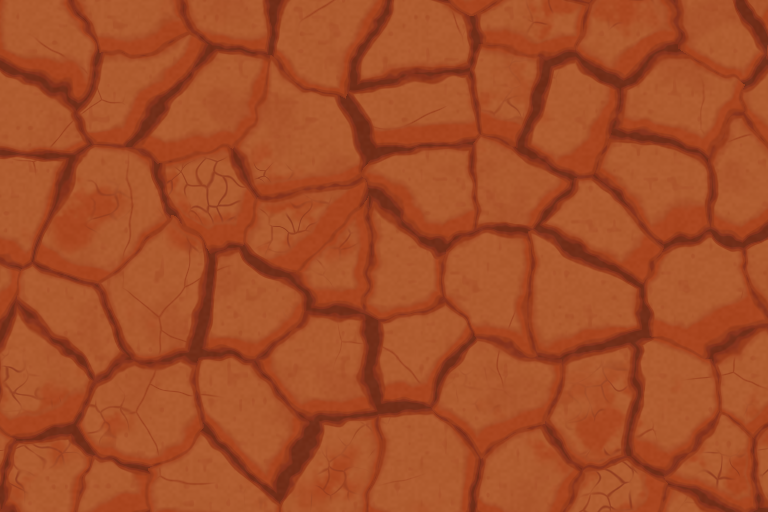
Give the GLSL for this texture, as a WebGL 2 fragment shader.

```glsl
#version 300 es
precision highp float;

uniform vec2 u_resolution;
out vec4 fragColor;

#define CLAY  vec3(0.685, 0.355, 0.182)
#define SHADE vec3(0.650, 0.300, 0.150)
#define RUST  vec3(0.660, 0.268, 0.118)
#define UMBER vec3(0.600, 0.240, 0.110)
#define DARK  vec3(0.530, 0.200, 0.110)
#define DEEP  vec3(0.450, 0.180, 0.095)
#define PLATES 5.4    // plates per canvas height
#define CRACK 0.0095  // mean half width of a crack
#define BANK 0.016    // mean width of the rusty slope
#define HAIR 0.0012   // half width of a hairline
#define CRUMBS 25.0   // crumbs per canvas height
#define GRAIN 0.022

float hash(vec2 p) {
    return fract(sin(dot(p, vec2(127.1, 311.7))) * 43758.5453);
}

float noise(vec2 p) {
    vec2 i = floor(p), f = fract(p);
    f = f * f * (3.0 - 2.0 * f);
    return mix(mix(hash(i), hash(i + vec2(1, 0)), f.x),
               mix(hash(i + vec2(0, 1)), hash(i + vec2(1, 1)), f.x), f.y);
}

float fbm(vec2 p) {
    float sum = 0.0, amp = 0.5;
    for (int i = 0; i < 4; i++) {
        sum += amp * noise(p);
        p = mat2(1.6, 1.2, -1.2, 1.6) * p + 7.3;
        amp *= 0.5;
    }
    return sum / 0.9375;
}

vec2 warp(vec2 p, float freq, float amp) {
    return p + amp * (vec2(noise(p * freq), noise(p * freq + 31.7)) - 0.5);
}

vec2 seed(vec2 cell) {
    return 0.08 + 0.84 * vec2(hash(cell), hash(cell + 17.3));
}

// Voronoi borders: x = distance to crack, y = distance to bank, z = plain edge
vec3 borders(vec2 p, float scale) {
    vec2 q = p * scale, base = floor(q), home = base, toHome = vec2(9.0);
    for (int j = -1; j <= 1; j++)
    for (int i = -1; i <= 1; i++) {
        vec2 cell = base + vec2(i, j);
        vec2 r = cell + seed(cell) - q;
        if (dot(r, r) < dot(toHome, toHome)) { toHome = r; home = cell; }
    }
    float ragged = 0.55 + 0.9 * noise(p * 14.0);
    vec3 result = vec3(9.0);
    for (int j = -2; j <= 2; j++)
    for (int i = -2; i <= 2; i++) {
        if (i == 0 && j == 0) continue;
        vec2 cell = home + vec2(i, j);
        vec2 r = cell + seed(cell) - q;
        vec2 n = normalize(r - toHome);
        float d = dot(0.5 * (r + toHome), n) / scale;
        float crack = CRACK * mix(0.08, 1.7, hash(home + cell)) * ragged;
        float low = max(dot(n, vec2(0.3, -0.95)), 0.0);
        float bank = BANK * mix(0.3, 1.7, hash(home + cell + 0.5)) * (0.35 + 1.5 * low);
        result = min(result, vec3(d - crack, d - bank, d));
    }
    return result;
}

void main() {
    vec2 uv = gl_FragCoord.xy / u_resolution;
    vec2 p = gl_FragCoord.xy / u_resolution.y + 3.0;
    float soft = 0.0012 + 0.5 / u_resolution.y;
    float fine = noise(p * 75.0) - 0.5;
    float rough = fbm(p * 24.0) - 0.5;

    // Plate surface
    vec3 col = mix(CLAY, SHADE, 0.55 * smoothstep(0.58, 0.8, fbm(p * 9.0 + 4.0)));
    col = mix(col, SHADE, 0.6 * smoothstep(0.75, 0.95, noise(p * vec2(85.0, 60.0))));

    // Hairlines on some plates
    vec2 bent = warp(warp(p, 7.0, 0.07), 38.0, 0.008);
    float hair = borders(bent + 5.37, 4.3).z - HAIR;
    float split = smoothstep(0.5, 0.64, noise(p * 4.5 + 11.0));
    col = mix(col, UMBER, 0.9 * split * smoothstep(soft, -soft, hair));

    // Crumbled ground along the bottom and in the upper right
    float bottom = smoothstep(0.22, 0.02, uv.y) * smoothstep(0.1, 0.5, uv.x);
    float corner = smoothstep(0.6, 0.9, uv.x) * smoothstep(0.78, 0.97, uv.y);
    float loose = smoothstep(0.62, 0.76, fbm(p * 5.0) + 0.27 * max(bottom, corner));
    float chip = borders(warp(p, 30.0, 0.04), CRUMBS).z;
    vec3 crumb = mix(CLAY, RUST, smoothstep(0.4, 0.62, fbm(p * 18.0 + 9.0)));
    float seam = smoothstep(0.004, 0.0, chip) * smoothstep(0.35, 0.6, noise(p * 20.0));
    crumb = mix(crumb, mix(UMBER, DARK, noise(p * 33.0)), 0.85 * seam);
    col = mix(col, crumb, 0.9 * loose);

    // Rusty banks
    vec3 edge = borders(warp(warp(p, 8.0, 0.055), 36.0, 0.013), PLATES);
    float bank = edge.y + 0.012 * rough + 0.003 * fine;
    col = mix(col, SHADE, smoothstep(0.013, 0.0, bank));
    col = mix(col, RUST, smoothstep(0.004, -0.004, bank));

    // Cracks, darkening in streaks towards the middle
    float gap = edge.x + 0.004 * rough;
    float streak = gap + 0.006 * fine;
    col = mix(col, UMBER, smoothstep(0.002 + soft, 0.002 - soft, gap));
    col = mix(col, DARK, smoothstep(-0.003 + soft, -0.003 - soft, streak));
    col = mix(col, DEEP, smoothstep(-0.006, -0.010, streak));

    col += GRAIN * (noise(p * 150.0) - 0.5) + 0.5 * GRAIN * rough;
    fragColor = vec4(col, 1.0);
}
```
